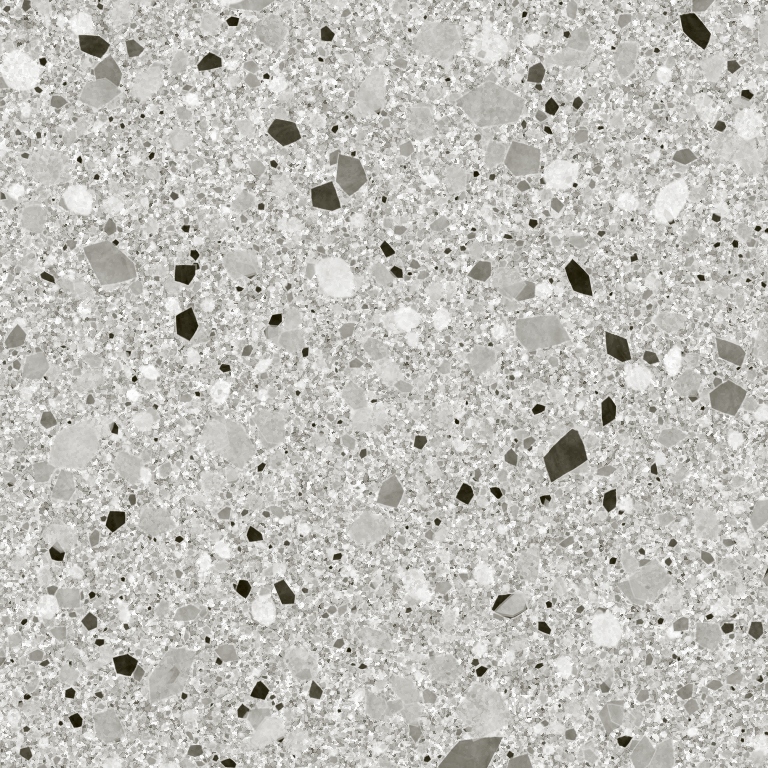
This texture is drawn by a Shadertoy shader. Its source:

```glsl
#define BIG_CHIPS 10.0
#define MEDIUM_CHIPS 18.0
#define SMALL_CHIPS 36.0
#define TINY_CHIPS 76.0
#define GRAIN_SCALE 150.0
#define DUST_SCALE 290.0
#define CEMENT_TONE 0.79
#define RIM_TONE 0.88
#define RIM_WIDTH 0.0022
#define WARM_SHADOW vec3(0.0, 0.02, 0.1)

const float TAU = 6.2831853;

vec3 hash3(vec2 p) {
    vec3 q = fract(p.xyx * vec3(0.1031, 0.1030, 0.0973));
    q += dot(q, q.yxz + 33.33);
    return fract((q.xxy + q.yzz) * q.zyx);
}

mat2 rotation(float a) {
    return mat2(cos(a), sin(a), -sin(a), cos(a));
}

// Cellular noise: x = distance to border, y and z = random values of the cell
vec3 cellular(vec2 p) {
    vec2 base = floor(p);
    float nearest = 9.0, second = 9.0;
    vec2 id = vec2(0.0);
    for (int j = -1; j <= 1; j++)
    for (int i = -1; i <= 1; i++) {
        vec2 cell = base + vec2(i, j);
        vec3 h = hash3(cell + 71.0);
        float d = length(cell + h.xy - p);
        if (d < nearest) {
            second = nearest;
            nearest = d;
            id = h.zx;
        } else {
            second = min(second, d);
        }
    }
    return vec3(second - nearest, id);
}

// Layered, warped sines for the cloudy inside of the stones
float mottle(vec2 p) {
    float sum = 0.0, amp = 0.5;
    for (int i = 0; i < 4; i++) {
        p = rotation(1.1) * p * 1.7 + 0.8 * sin(p.yx * 1.3);
        sum += amp * sin(p.x) * sin(p.y + 1.0);
        amp *= 0.7;
    }
    return sum;
}

// Irregular polygon cut by five half planes, optionally worn round
float chipDistance(vec2 q, float radius, float roundness, vec2 seed) {
    float d = -9.0;
    for (int k = 0; k < 5; k++) {
        vec3 h = hash3(seed + float(k) * 17.3);
        float a = TAU * (float(k) + 0.6 * (h.x - 0.5)) / 5.0;
        d = max(d, dot(q, vec2(cos(a), sin(a))) - radius * mix(0.6, 1.0, h.y));
    }
    return mix(d, length(q) - radius * 0.9, roundness);
}

// Tone of a stone; shares.x dark, shares.y grey, shares.z white, the rest pale
float stoneTone(float pick, float vary, vec3 shares) {
    if (pick < shares.x) return mix(0.16, 0.46, vary * vary);
    if (pick < shares.x + shares.y) return mix(0.5, 0.7, vary);
    if (pick > 1.0 - shares.z) return mix(0.89, 0.98, vary);
    return mix(0.7, 0.84, vary);
}

// One layer of stones laid over the tone below
float scatterChips(float tone, vec2 uv, float freq, float density, vec3 shares, float cloud) {
    vec2 p = uv * freq + freq * 1.37;
    vec2 base = floor(p);
    float pixel = 1.0 / iResolution.y;
    for (int j = -1; j <= 1; j++)
    for (int i = -1; i <= 1; i++) {
        vec2 cell = base + vec2(i, j);
        vec3 place = hash3(cell + freq);
        if (place.z > density) continue;
        vec3 form = hash3(cell + freq + 131.0);
        vec3 look = hash3(cell + freq + 257.0);
        float stone = stoneTone(look.x, look.y, shares);
        float white = step(0.88, stone);
        float pale = smoothstep(0.68, 0.74, stone);

        float stretch = mix(0.76, 1.3, form.y);
        vec2 q = rotation(form.x * TAU) * (p - cell - place.xy);
        q *= vec2(stretch, 1.0 / stretch);
        float radius = mix(0.17, 0.4, form.z * form.z);
        float d = chipDistance(q, radius, mix(0.12, 0.55, white), cell + freq) / freq;
        d += 0.0007 * cloud;

        float soft = pixel * 0.8 + 0.0013 * pale * look.z;
        float cover = 1.0 - smoothstep(-soft, soft, d);
        float rim = 1.0 - smoothstep(0.0, RIM_WIDTH, abs(d - 0.4 * RIM_WIDTH));
        tone = mix(tone, RIM_TONE, 0.5 * rim * (1.0 - white));
        float body = stone + cloud * mix(0.07, 0.045, pale);
        tone = mix(tone, body, cover * mix(1.0, mix(0.65, 0.95, look.z), pale));
    }
    return tone;
}

void mainImage(out vec4 fragColor, in vec2 fragCoord) {
    vec2 uv = fragCoord / iResolution.y;
    float cloud = mottle(uv * 60.0);

    // Cement of fine grains with thin dark seams and specks
    vec3 grain = cellular(uv * GRAIN_SCALE + 0.5 * cloud);
    vec3 dust = cellular(uv * DUST_SCALE + 40.0);
    float tone = CEMENT_TONE + 0.24 * (grain.y - 0.5) + 0.2 * (dust.y - 0.5);
    tone -= 0.13 * (1.0 - smoothstep(0.0, 0.22, grain.x)) * grain.z;
    tone -= 0.2 * step(0.95, dust.z);
    tone += 0.03 * cloud;

    // Stones, from crumbs to large pieces
    tone = scatterChips(tone, uv, TINY_CHIPS, 0.55, vec3(0.09, 0.22, 0.26), cloud);
    tone = scatterChips(tone, uv, SMALL_CHIPS, 0.6, vec3(0.13, 0.17, 0.25), cloud);
    tone = scatterChips(tone, uv, MEDIUM_CHIPS, 0.6, vec3(0.15, 0.18, 0.24), cloud);
    tone = scatterChips(tone, uv, BIG_CHIPS, 0.5, vec3(0.03, 0.25, 0.2), cloud);

    // Faint dust over everything, then the warm grey tint
    tone += 0.04 * (dust.y - 0.5);
    tone = clamp(tone, 0.1, 0.99);
    fragColor = vec4(tone - WARM_SHADOW * (1.0 - tone), 1.0);
}
```
